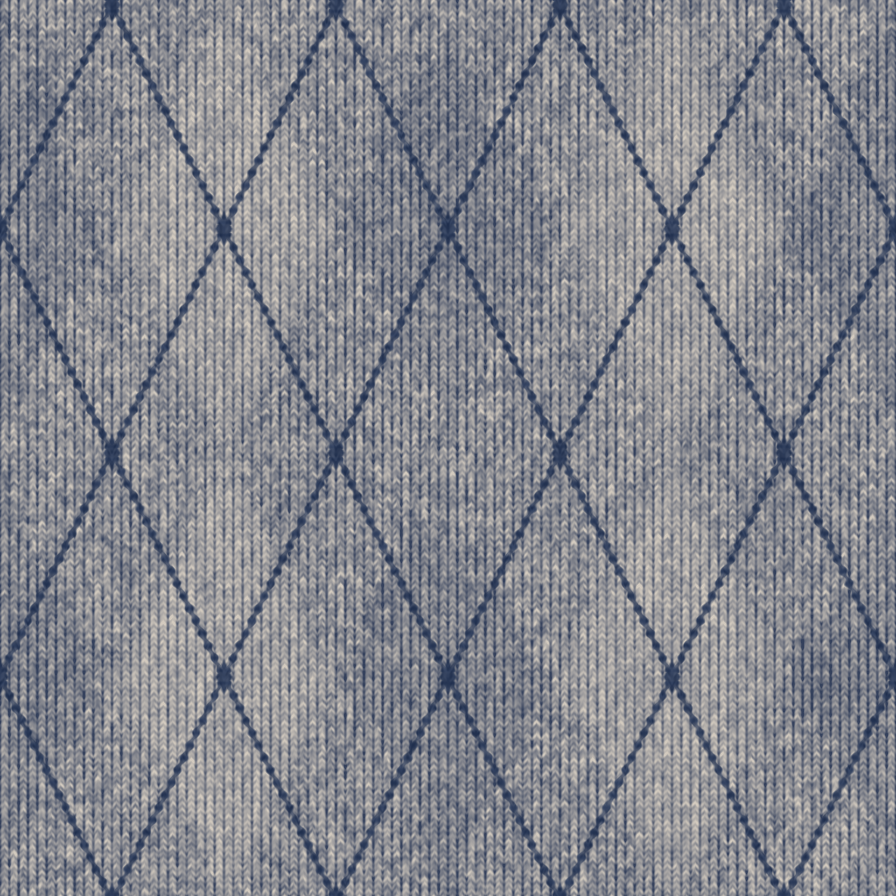
Reproduce this pattern procedurally as a WebGL 2 fragment shader.

```glsl
#version 300 es
precision highp float;
// Worn argyle knit: soft light and dark diamonds on heathered yarn, crossed by
// a lattice of stepped navy stitches. The lattice comes from folded diagonals,
// the yarn from wrapping value noise sheared into chevrons along each wale.
uniform vec2 u_resolution;
out vec4 fragColor;

const float TAU = 6.2831853;

float hash(vec2 p) {
  vec3 q = fract(vec3(p.xyx) * 0.1031);
  q += dot(q, q.yzx + 33.33);
  return fract((q.x + q.y) * q.z);
}

// Value noise over the unit square that repeats after whole cells
float wrapNoise(vec2 uv, vec2 cells, float seed) {
  vec2 p = uv * cells;
  vec2 i = floor(p), f = fract(p);
  f = f * f * (3.0 - 2.0 * f);
  vec2 lo = mod(i, cells) + seed, hi = mod(i + 1.0, cells) + seed;
  return mix(mix(hash(lo), hash(vec2(hi.x, lo.y)), f.x),
             mix(hash(vec2(lo.x, hi.y)), hash(hi), f.x), f.y);
}

// Distance to the nearest whole number
float fold(float x) {
  return abs(fract(x + 0.5) - 0.5);
}

void main() {
  vec2 uv = gl_FragCoord.xy / u_resolution;
  vec2 cell = vec2(uv.x * 4.0, (uv.y + 0.0055) * 2.0 + 0.5);

  // Knit coordinates: 96 wales, rows sheared into a V inside each wale
  float wale = uv.x * 96.0;
  float across = abs(fract(wale) - 0.5);
  float row = uv.y * 144.0 + across * 1.4;
  vec2 sheared = vec2(uv.x, row / 144.0);

  // Yarn variation from broad fading down to single fibres
  float fade = wrapNoise(uv, vec2(10.0, 8.0), 3.0) - 0.5;
  float cloud = wrapNoise(uv, vec2(48.0, 40.0), 17.0) - 0.5;
  float stitch = wrapNoise(sheared, vec2(192.0, 144.0), 41.0) - 0.5;
  float fibre = wrapNoise(sheared, vec2(288.0, 256.0), 73.0) - 0.5;

  // Argyle diamonds with ragged, faded edges, light and dark by column
  float diamond = fold(cell.x) + fold(cell.y);
  diamond += cloud * 0.09 + stitch * 0.10 + fade * 0.04;
  float inside = 1.0 - smoothstep(0.43, 0.53, diamond);
  float isLight = mod(floor(cell.x + 0.5), 2.0);
  float tone = mix(0.55, mix(0.45, 0.69, isLight), inside);
  float heather = mix(1.0, mix(0.85, 0.7, isLight), inside);
  tone += heather * (stitch * 0.38 + fibre * 0.42 + cloud * 0.07) + fade * 0.07;

  // Narrow grooves between wales, chevron stitches, uneven columns
  float column = wrapNoise(uv, vec2(96.0, 9.0), 97.0) - 0.5;
  float groove = smoothstep(0.24, 0.5, across);
  tone -= (0.42 + 0.25 * column) * (groove - 0.26);
  tone += 0.09 * cos(TAU * row) + 0.06 * column;
  vec3 navy = vec3(0.20, 0.25, 0.36), cream = vec3(0.80, 0.77, 0.73);
  vec3 color = mix(navy, cream, clamp(tone, 0.0, 1.05));

  // Diagonals climbing in steps of two rows, pinched between steps
  float phase = TAU * 36.0 * cell.y;
  float stepped = cell.y + sin(phase) / (TAU * 36.0);
  float rising = fold(cell.x - stepped), falling = fold(cell.x + stepped);
  float halfWidth = 0.0145 - 0.004 * cos(phase) + 0.008 * stitch;
  float soft = max(0.007, 3.0 / u_resolution.x);
  float thread = 1.0 - smoothstep(halfWidth - soft, halfWidth + soft, min(rising, falling));
  thread *= 0.82 - 0.16 * cos(phase);

  // Thicker knot where the diagonals cross
  float knotDist = max(fold(cell.x - cell.y), fold(cell.x + cell.y));
  float knot = 1.0 - smoothstep(0.030, 0.046, knotDist);
  vec3 threadColor = vec3(0.16, 0.22, 0.34) + 0.10 * fibre;
  color = mix(color, threadColor, max(thread, knot * 0.9));

  fragColor = vec4(color, 1.0);
}
```
